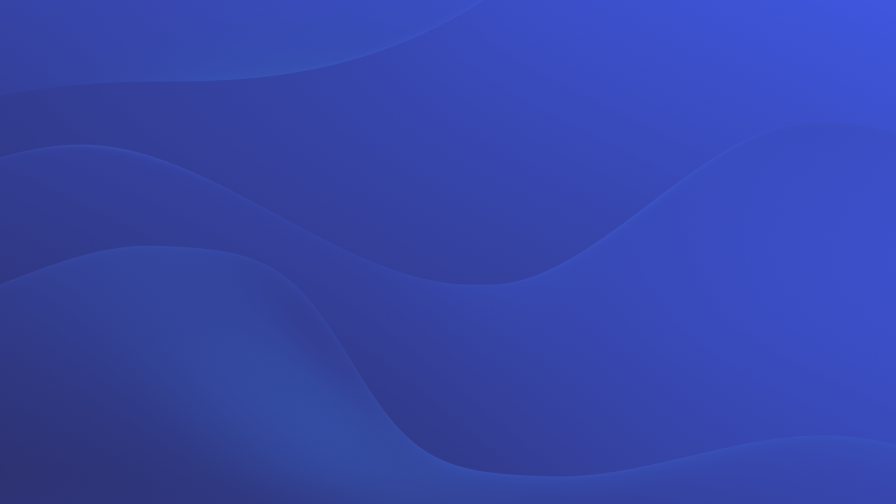
Write a Shadertoy shader that draws this background.

```glsl
const vec3 DARK = vec3(0.170, 0.185, 0.410);
const vec3 BRIGHT = vec3(0.245, 0.335, 0.860);
const vec3 GLOW = vec3(0.205, 0.318, 0.665);
const vec3 RIM = vec3(0.270, 0.410, 0.860);
const vec3 TONE = vec3(0.289, 0.600, -0.085);  // x slope, y slope, offset
const float RIM_WIDTH = 0.005;
const float GRAIN = 0.004;

float hash(vec2 p) {
    return fract(sin(dot(p, vec2(12.9898, 78.233))) * 43758.5453);
}

// Smooth step that also accepts descending edges
float ramp(float a, float b, float x) {
    float t = clamp((x - a) / (b - a), 0.0, 1.0);
    return t * t * (3.0 - 2.0 * t);
}

float bump(float x, float center, float width) {
    float t = (x - center) / width;
    return exp(-t * t);
}

// Soft ellipse with its long axis along dir
float blob(vec2 p, vec2 center, vec2 dir, vec2 size) {
    vec2 d = p - center;
    dir = normalize(dir);
    vec2 q = vec2(dot(d, dir), dot(d, vec2(-dir.y, dir.x))) / size;
    return exp(-dot(q, q));
}

// Wave crests, from the top of the canvas down
float topWave(float x) {
    float left = max(1.0 - x / 0.301, 0.0);
    float right = max((x - 0.301) / 0.66, 0.0);
    return 0.838 - 0.028 * left * left + 0.162 * pow(right, 2.6);
}

float middleWave(float x) {
    return 0.713 - 0.153 * ramp(0.162, -0.463, x) - 0.278 * ramp(0.162, 0.9375, x)
         + 0.322 * ramp(0.970, 1.609, x) - 0.113 * ramp(1.632, 2.2, x);
}

float lowerWave(float x) {
    float fall = 1.0 / (1.0 + exp(-14.0 * (x - 0.697)));
    return 0.514 - 0.157 * ramp(0.301, -0.301, x) - 0.461 * fall
         + 0.083 * ramp(1.10, 1.632, x) - 0.12 * ramp(1.64, 2.2, x);
}

float wave(int i, float x) {
    return i == 0 ? topWave(x) : i == 1 ? middleWave(x) : lowerWave(x);
}

// Approximate distance below a wave, positive underneath
float depthBelow(int i, vec2 p) {
    float e = 0.002;
    float slope = (wave(i, p.x + e) - wave(i, p.x - e)) / (2.0 * e);
    return (wave(i, p.x) - p.y) / sqrt(1.0 + slope * slope);
}

vec3 shade(float tone) {
    return mix(DARK, BRIGHT, clamp(tone, 0.0, 1.05));
}

float fade(float depth, float range) {
    return exp(-max(depth, 0.0) / range);
}

void mainImage(out vec4 fragColor, in vec2 fragCoord) {
    vec2 p = fragCoord / iResolution.y;
    float aa = 0.75 / iResolution.y;
    float tone = dot(TONE, vec3(p, 1.0));
    float top = depthBelow(0, p);
    float middle = depthBelow(1, p);
    float lower = depthBelow(2, p);

    // Upper sheet, glowing just above its edge
    vec3 color = shade(tone + 0.02);
    float topGlow = fade(-top, 0.07) * bump(p.x, 0.52, 0.27);
    color = mix(color, GLOW + vec3(0.005, 0.005, 0.03), 0.85 * topGlow);
    color = mix(color, RIM, 0.25 * fade(-top, RIM_WIDTH) * ramp(0.25, 0.8, p.x));

    // Open band, shadowed under the upper sheet
    vec3 band = shade(tone - 0.06 * fade(top, 0.15) * ramp(1.2, 0.6, p.x));
    color = mix(color, band, smoothstep(-aa, aa, top));

    // Middle sheet
    float lift = 0.05 + 0.15 * ramp(0.6, 1.5, p.x) * ramp(0.8, 0.3, p.y);
    float crestShade = 0.14 * bump(p.x, 1.68, 0.28) * fade(middle, 0.14);
    vec3 sheet = shade(tone + lift - crestShade);
    float middleGlow = fade(middle, 0.065) * bump(p.x, 1.07, 0.23);
    sheet = mix(sheet, GLOW + vec3(0.01, -0.02, 0.05), 0.60 * middleGlow);
    float middleRim = 0.12 + 0.25 * bump(p.x, 0.24, 0.18) + 0.25 * bump(p.x, 1.3, 0.22);
    sheet = mix(sheet, RIM, middleRim * fade(middle, RIM_WIDTH));
    color = mix(color, sheet, smoothstep(-aa, aa, middle));

    // Lower sheet, with a bright fold and a dark hollow beside it
    sheet = shade(tone + 0.12 + 0.05 * ramp(0.6, 1.5, p.x));
    float crestGlow = fade(lower, 0.12) * bump(p.x, 0.34, 0.28);
    float fold = blob(p, vec2(0.64, 0.15), vec2(1.0, -0.65), vec2(0.42, 0.15));
    float edgeGlow = fade(lower, 0.035) * ramp(0.72, 0.92, p.x);
    float hollow = blob(p, vec2(0.62, 0.345), vec2(0.67, -0.74), vec2(0.18, 0.05));
    sheet = mix(sheet, GLOW - vec3(0.0, 0.02, 0.02), 0.45 * crestGlow);
    sheet = mix(sheet, GLOW, 0.75 * fold);
    sheet = mix(sheet, GLOW + vec3(0.01, 0.0, 0.04) * p.x, 0.65 * edgeGlow);
    sheet = mix(sheet, shade(0.34), 0.70 * hollow);
    sheet = mix(sheet, shade(0.22), 0.45 * ramp(0.08, -0.02, p.y) * ramp(1.1, 0.4, p.x));
    sheet = mix(sheet, RIM, 0.14 * fade(lower, RIM_WIDTH));
    color = mix(color, sheet, smoothstep(-aa, aa, lower));

    // Fine grain against banding
    color += GRAIN * (hash(p) - 0.5);
    fragColor = vec4(color, 1.0);
}
```
